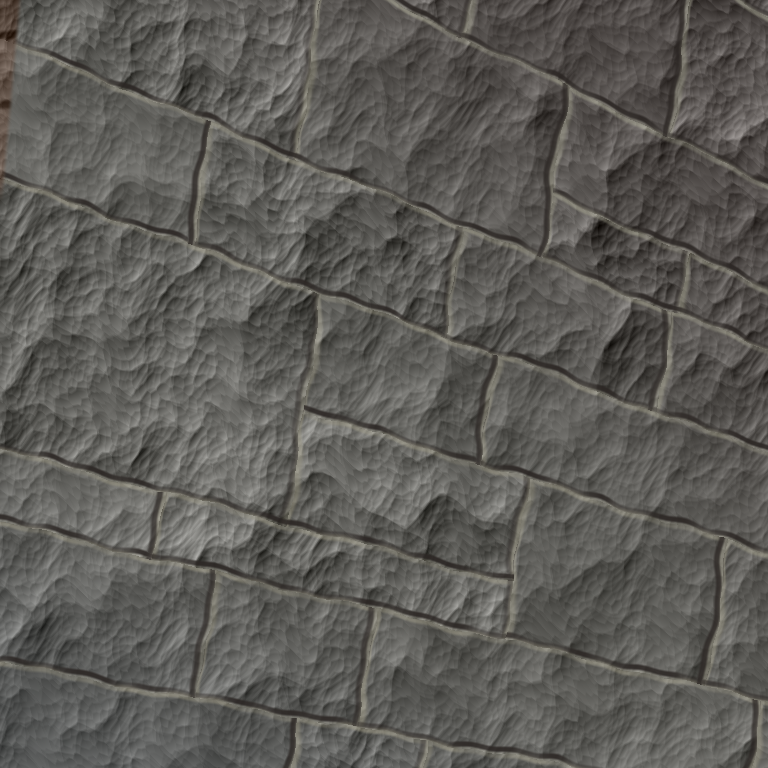
Write a WebGL 1 fragment shader that draws this texture.

```glsl
precision highp float;
// Rough-hewn grey stone wall seen at an angle: courses fan out to the right,
// each split by its own rhythm of upright joints. Layered cellular bowls give
// the chipped faces; pale mortar and a dark shadow line fill the joints.
uniform vec2 u_resolution;

vec4 row = vec4(-0.9, 0.3, 0.6, 0.0); // top, spacing, phase, jog of odd joints
float bed = 1.0;                      // signed distance to the nearest bed joint

vec2 hash2(vec2 p) {
  return fract(sin(vec2(dot(p, vec2(127.1, 311.7)), dot(p, vec2(269.5, 183.3)))) * 4375.85);
}

// Squared distance to the nearest scattered point: shallow bowls, sharp ridges
float bowls(vec2 p) {
  vec2 cell = floor(p), f = p - cell;
  float nearest = 4.0;
  for (int j = -1; j <= 1; j++)
    for (int i = -1; i <= 1; i++) {
      vec2 g = vec2(float(i), float(j));
      vec2 d = g + hash2(cell + g) - f;
      nearest = min(nearest, dot(d, d));
    }
  return nearest;
}

// Height of the chipped surface
float relief(vec2 p) {
  float h = 0.0, freq = 7.0;
  p += 0.012 * sin(p.yx * vec2(23.0, 31.0)) + 0.005 * sin(p.yx * 71.0 + 2.0);
  for (int i = 0; i < 4; i++) {
    h += bowls(p * freq) * 0.048 / freq;
    p = mat2(0.8, 0.6, -0.6, 0.8) * p + 0.37;
    freq *= 2.4;
  }
  return h;
}

// Starts a course below its top edge; a limited reach leaves taller stones whole
void course(vec2 q, float top, vec2 reach, float spacing, float phase, float jog) {
  if (q.x < reach.x || q.x > reach.y) return;
  float d = q.y - top;
  if (abs(d) < abs(bed)) bed = d;
  if (d > 0.0) row = vec4(top, spacing, phase, jog);
}

float line(float d, float halfWidth) {
  return 1.0 - smoothstep(halfWidth * 0.4, halfWidth * 1.5, abs(d));
}

void main() {
  vec2 p = gl_FragCoord.xy / u_resolution;
  p.y = 1.0 - p.y;

  // Wall space: x along a course, y down through the fanned courses
  vec2 w = p + 0.0025 * sin(p.yx * vec2(37.0, 29.0)) + 0.0012 * sin(p.yx * 113.0 + 1.0);
  float squeeze = 1.0 - 0.275 * w.x;
  vec2 q = vec2(w.x + 0.15 * w.y, (w.y - 0.42 * w.x) / squeeze);

  vec2 full = vec2(-1.0, 2.0);
  course(q, -0.55, full, 0.285, 0.615, 0.0);
  course(q, -0.247, full, 0.4, 0.417, -0.059);
  course(q, -0.06, vec2(0.758, 2.0), 0.19, 0.758, 0.0);
  course(q, 0.05, full, 0.3185, 0.299, 0.0285);
  course(q, 0.232, full, 0.36, 0.476, -0.12);
  course(q, 0.414, vec2(0.476, 2.0), 0.2895, 0.476, 0.0165);
  course(q, 0.586, vec2(-1.0, 0.782), 0.472, 0.31, 0.0);
  course(q, 0.68, full, 0.367, 0.394, -0.152);
  course(q, 0.863, full, 0.29, 0.527, -0.117);
  bed *= squeeze;

  // Nearest upright joint of this course, and the stone's index
  float first = floor((q.x - row.z) / row.y), stone = first, head = 1.0;
  for (int i = -1; i <= 2; i++) {
    float k = first + float(i);
    float d = q.x - row.z - k * row.y - row.w * mod(k, 2.0);
    if (abs(d) < abs(head)) head = d;
    stone += step(0.0, d);
  }
  vec2 character = hash2(vec2(stone, row.x * 40.0));

  // Stone face: raking light on the relief, soft blotches, tooling streaks
  vec2 toLight = vec2(0.0018, 0.0024);
  vec2 face = p * vec2(1.15, 0.9) + character * 3.0;
  float slope = (relief(face + toLight) - relief(face)) / 0.003;
  float tone = 0.355 + slope * mix(0.75, 1.25, character.x);
  tone += 0.035 * (character.y - 0.5);
  tone += 0.02 * sin(p.x * 9.0 + 3.0 * sin(p.y * 7.0)) * sin(p.y * 13.0 + p.x * 5.0);
  tone += 0.012 * sin(p.x * 240.0 + 4.0 * sin(p.y * 11.0)) * character.x;
  tone += 0.06 * exp(-14.0 * dot(p - vec2(0.22, 0.58), p - vec2(0.22, 0.58)));
  tone -= 0.05 * smoothstep(0.7, 1.5, p.x + 0.6 - p.y);
  vec3 color = tone + vec3(0.002, 0.0, -0.016);
  color += vec3(0.012, -0.006, 0.0) * smoothstep(0.5, 1.3, p.x - p.y + 0.5);
  color += vec3(-0.008, 0.0, 0.014) * smoothstep(0.5, 1.0, p.y - 0.5 * p.x);

  // Joints: worn pale mortar, with shadow above beds and left of uprights
  float wear = 0.5 + 0.5 * sin(q.x * 19.0 + row.x * 30.0 + 2.0 * sin(q.x * 43.0));
  float pinch = 0.7 + 0.3 * sin(q.y * 31.0 + stone * 2.3);
  float mortar = max(line(bed - 0.001, 0.0045) * mix(0.5, 0.95, wear),
                     line(head, 0.0075 * pinch) * mix(0.6, 0.95, character.y));
  float shadow = max(line(bed + 0.0065 - 0.003 * wear, 0.0035) * mix(0.9, 0.4, wear),
                     line(head + 0.009 * pinch, 0.004) * mix(0.8, 0.35, character.x));
  color = mix(color, vec3(0.53, 0.52, 0.47) + 0.6 * slope, mortar);
  color = mix(color, vec3(0.17, 0.15, 0.14), shadow);

  // Sliver of brown brickwork beyond the wall's upper left corner
  float brick = smoothstep(0.004, -0.004, p.x - 0.026 + 0.09 * p.y)
              * smoothstep(0.27, 0.23, p.y);
  color = mix(color, vec3(0.37, 0.31, 0.27) + slope - 0.15 * line(fract(p.y * 11.0) - 0.5, 0.06), brick);

  gl_FragColor = vec4(color, 1.0);
}
```
